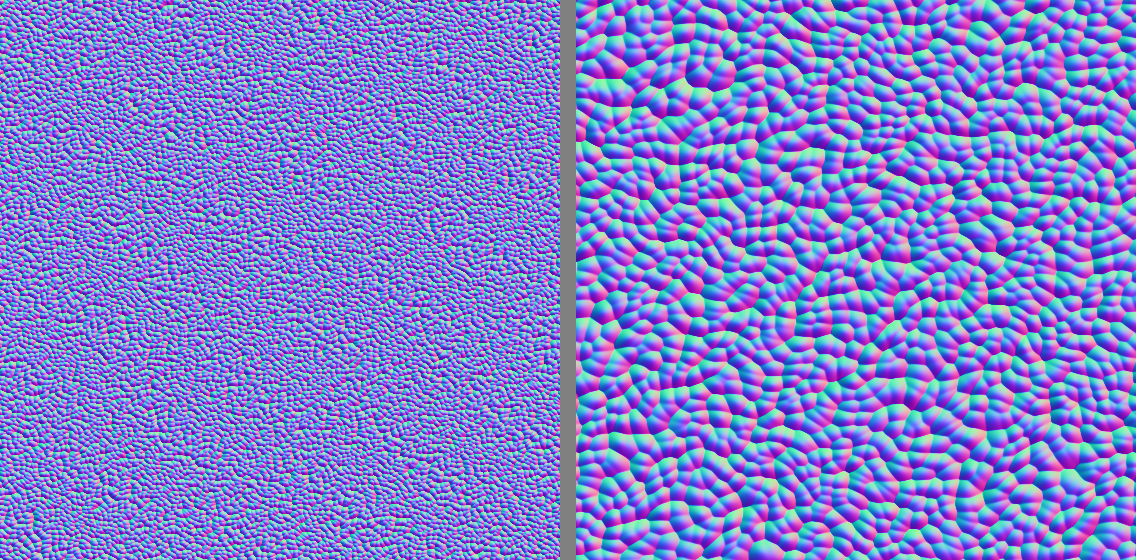
Left, the full canvas; right, a detail of the centre.
A three.js fragment shader for this texture map:

```glsl
varying vec2 vUv;

const vec2 GRAINS = vec2(108.0, 122.0);    // grains across and up
const float JITTER = 0.9;                  // scatter of grain centres
const float CREASE = 15.0;                 // sharpness of the valleys
const float SIZE_SPREAD = 0.14;            // variation in grain size
const float STEEPNESS = 3.6;               // slope of the grain flanks
const float STEEP_SPREAD = 0.5;            // variation in slope per grain
const vec2 SLOPE_ASPECT = vec2(0.94, 1.07);
const float WARP = 0.4;                    // bend of the grain rows, in grains
const float TAU = 6.2831853;

vec4 hash4(vec2 cell) {
  vec4 h = fract(cell.xyxy * vec4(0.1031, 0.1030, 0.0973, 0.1099));
  h += dot(h, h.wzxy + 33.33);
  return fract((h.xxyz + h.yzzw) * h.zywx);
}

// Layered sines with whole periods, so the surface tiles
vec2 warp(vec2 uv) {
  vec2 a = TAU * uv;
  vec2 broad = sin(a.yx * vec2(7.0, 5.0) + a.xy * vec2(3.0, 4.0));
  vec2 fine = sin(a.yx * vec2(17.0, 19.0) - a.xy * vec2(11.0, 8.0) + 1.7);
  return WARP * (broad + 0.5 * fine);
}

// Slope of rounded cellular bumps, blended softly across the creases
vec2 grainSlope(vec2 p) {
  vec2 base = floor(p);
  vec2 slope = vec2(0.0);
  float total = 0.0;
  for (int j = -1; j <= 1; j++) {
    for (int i = -1; i <= 1; i++) {
      vec2 cell = base + vec2(float(i), float(j));
      vec4 rnd = hash4(mod(cell, GRAINS));
      vec2 centre = cell + 0.5 + JITTER * (rnd.xy - 0.5);
      vec2 offset = p - centre;
      float weight = exp(-CREASE * (dot(offset, offset) - SIZE_SPREAD * rnd.z));
      float steep = STEEPNESS * (1.0 + STEEP_SPREAD * (rnd.w - 0.5));
      slope += weight * steep * offset;
      total += weight;
    }
  }
  return SLOPE_ASPECT * slope / total;
}

void main() {
  vec2 p = vUv * GRAINS + warp(vUv);
  vec3 normal = normalize(vec3(grainSlope(p), 1.0));

  // Pack the normal into colour
  gl_FragColor = vec4(normal * 0.5 + 0.5, 1.0);
}
```
